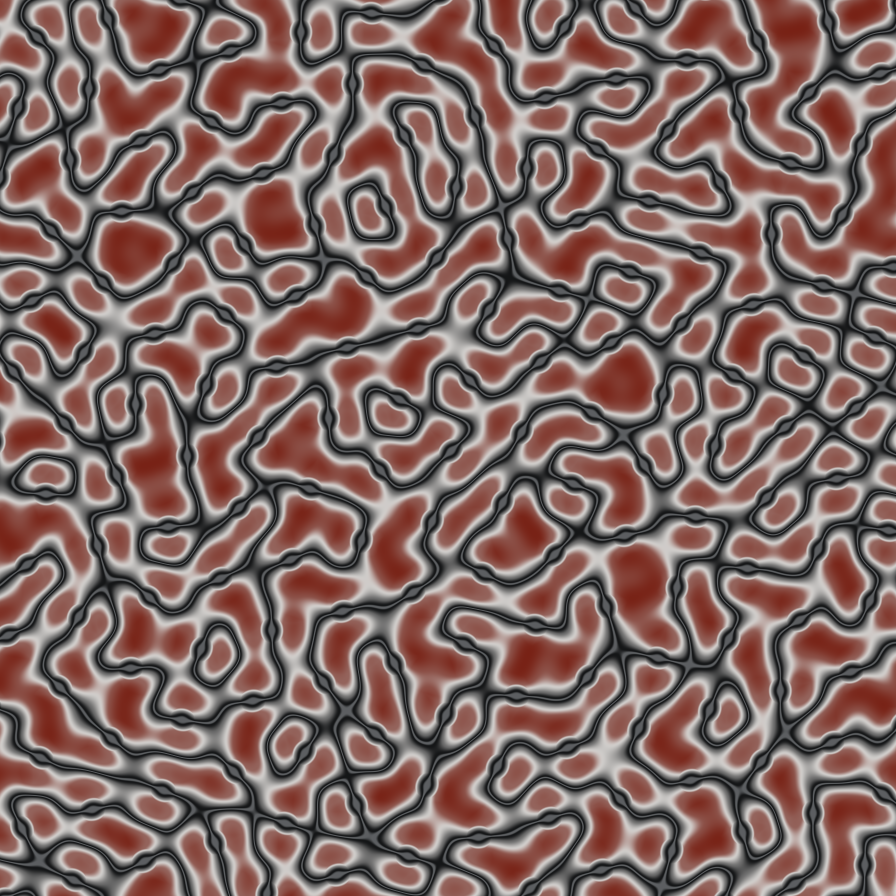
Give the GLSL for this texture, as a Shadertoy shader.

```glsl
// Random unit direction for a lattice point
vec2 randomDirection(vec2 cell) {
    vec3 q = fract(cell.xyx * vec3(0.1031, 0.1030, 0.0973));
    q += dot(q, q.yzx + 33.33);
    float angle = 6.2832 * fract((q.x + q.y) * q.z);
    return vec2(cos(angle), sin(angle));
}

// Simplex noise: x is the smooth field, y a creased field of the same lobes
vec2 lobeNoise(vec2 p) {
    vec2 cell = floor(p + (p.x + p.y) * 0.36603);
    vec2 local = p - cell + (cell.x + cell.y) * 0.21132;
    vec2 side = local.x > local.y ? vec2(1, 0) : vec2(0, 1);
    vec2 field = vec2(0);
    float nearest = 1.0;

    for (int i = 0; i < 3; i++) {
        vec2 corner = i == 0 ? vec2(0) : (i == 1 ? side : vec2(1));
        vec2 offset = local - corner + (corner.x + corner.y) * 0.21132;
        float falloff = max(0.5 - dot(offset, offset), 0.0);
        float slope = dot(randomDirection(cell + corner), offset);
        field += slope * vec2(72.0 * pow(falloff, 4.0), 4.5 * falloff);
        nearest = min(nearest, length(offset));
    }

    // Flatten the field at lattice points, opening small pointed lenses
    float opening = min(nearest / 0.14, 1.0);
    field.x *= mix(0.08, 1.0, opening * opening);
    return field;
}

// Grey seam, black outline, pale rim and red heart
vec3 cellColor(float height, float redness) {
    vec3 seam = vec3(0.36, 0.37, 0.38);
    vec3 outline = vec3(0.08, 0.085, 0.09);
    vec3 ash = vec3(0.38);
    vec3 rim = vec3(0.83, 0.82, 0.81);
    vec3 clay = vec3(0.58, 0.39, 0.36);
    vec3 heart = vec3(0.46, 0.11, 0.06);

    vec3 color = mix(seam, outline, smoothstep(0.008, 0.045, height));
    color = mix(color, ash, smoothstep(0.05, 0.17, height));
    color = mix(color, rim, smoothstep(0.13, 0.35, height));
    color = mix(color, clay, smoothstep(0.31, 0.50, height));
    return mix(color, heart, smoothstep(0.38, 0.85, redness));
}

void mainImage(out vec4 fragColor, in vec2 fragCoord) {
    vec3 color = vec3(0);

    // Four samples per pixel keep the thin seams smooth
    for (int i = 0; i < 4; i++) {
        vec2 jitter = vec2(i % 2, i / 2) * 0.5 - 0.25;
        vec2 uv = (fragCoord + jitter) / iResolution.y;
        vec2 field = abs(lobeNoise(vec2(uv.x, 1.0 - uv.y) * 10.0 + 40.0));
        float redness = min(mix(field.x, field.y, 0.25), field.x + 0.05);
        color += cellColor(field.x, redness) * 0.25;
    }
    fragColor = vec4(color, 1.0);
}
```
